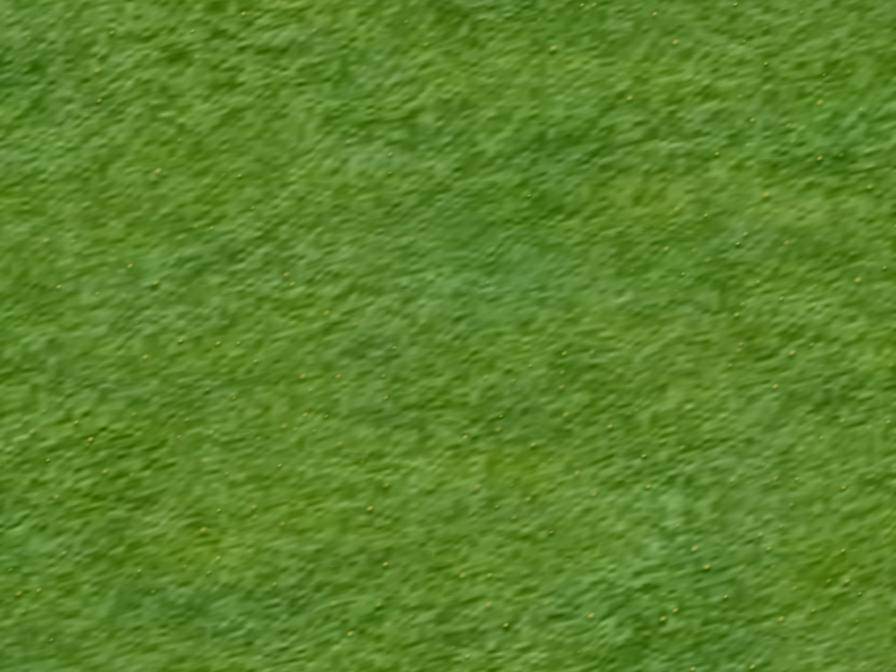
Reproduce this texture procedurally as a WebGL 1 fragment shader.

```glsl
precision highp float;
// Sunlit mown lawn seen at a shallow angle: fine slanted grain, soft patches, pale flecks.
uniform vec2 u_resolution;

#define GRASS vec3(0.358, 0.518, 0.170)
#define DRY_TINT vec3(0.045, 0.015, -0.030)
#define COOL_TINT vec3(0.010, 0.000, 0.055)
#define FLECK_COLOR vec3(0.690, 0.710, 0.330)
#define GRAIN_FREQ vec2(78.0, 150.0)
#define GRAIN_SLANT 0.28
#define GRAIN_CONTRAST 0.18
#define RELIEF 0.075
#define PATCH_CONTRAST 0.10
#define FLECK_GRID 30.0
#define FLECK_SHARE 0.20
#define FLECK_SIZE 0.0042

float hash(vec2 p) {
  return fract(sin(dot(p, vec2(127.1, 311.7))) * 43758.5453);
}

float noise(vec2 p) {
  vec2 cell = floor(p);
  vec2 f = fract(p);
  vec2 blend = f * f * (3.0 - 2.0 * f);
  float low = mix(hash(cell), hash(cell + vec2(1.0, 0.0)), blend.x);
  float high = mix(hash(cell + vec2(0.0, 1.0)), hash(cell + 1.0), blend.x);
  return mix(low, high, blend.y);
}

// Layered noise centred on zero
float fbm(vec2 p) {
  float sum = 0.0;
  float weight = 0.5;
  for (int i = 0; i < 4; i++) {
    sum += weight * (noise(p) - 0.5);
    p = mat2(0.98, 0.2, -0.2, 0.98) * p * 2.03 + 17.3;
    weight *= 0.55;
  }
  return sum;
}

// Blade tufts: two scales of flat grain, bent by a slow warp
float grain(vec2 p) {
  p.y += 0.012 * (noise(p * vec2(14.0, 22.0)) - 0.5);
  p.y -= GRAIN_SLANT * p.x;
  float fine = noise(p * GRAIN_FREQ) - 0.5;
  float tuft = noise(p * GRAIN_FREQ * 0.53 + 41.7) - 0.5;
  return 0.6 * fine + 0.55 * tuft;
}

// Scattered flecks: x is the bright spot, y the shadow just below it
vec2 flecks(vec2 p) {
  vec2 result = vec2(0.0);
  vec2 home = floor(p * FLECK_GRID);
  float edge = 0.7 / u_resolution.y;
  for (int j = -1; j <= 1; j++) {
    for (int i = -1; i <= 1; i++) {
      vec2 cell = home + vec2(float(i), float(j));
      float cluster = smoothstep(0.25, 0.85, noise(cell * 0.16 + 5.0));
      float present = step(hash(cell + 3.7), FLECK_SHARE * (0.25 + 1.2 * cluster));
      vec2 center = (cell + vec2(hash(cell + 11.3), hash(cell + 29.1))) / FLECK_GRID;
      float size = FLECK_SIZE * mix(0.55, 1.1, hash(cell + 53.9));
      float strength = present * mix(0.3, 0.95, hash(cell + 71.3));
      vec2 d = p - center;
      d.y -= GRAIN_SLANT * d.x;
      d.x *= 0.7;
      float spot = 1.0 - smoothstep(0.2 * size - edge, size + edge, length(d));
      d.y += 1.5 * size;
      float shade = 1.0 - smoothstep(0.2 * size, 1.5 * size + edge, length(d));
      result = max(result, strength * vec2(spot, shade));
    }
  }
  return result;
}

void main() {
  vec2 p = gl_FragCoord.xy / u_resolution.y;

  // Fine grain, lit from above
  float blades = grain(p);
  float relief = blades - grain(p + vec2(-0.002, 0.005));
  float roughness = 0.85 + 0.6 * noise(p * vec2(5.0, 9.0) + 8.0);
  float light = roughness * (GRAIN_CONTRAST * blades + RELIEF * relief);

  // Broad, flat patches of tone and hue
  light += PATCH_CONTRAST * fbm(p * vec2(7.0, 15.0) + 2.6);
  float dry = fbm(p * vec2(4.0, 10.0) + 31.0);
  float cool = fbm(p * vec2(9.0, 17.0) + 63.0) + 0.35 * blades;
  vec3 color = GRASS + light;
  color += DRY_TINT * dry * 1.6;
  color += COOL_TINT * cool * 1.8;

  // Sparse dark hollows
  float hollow = noise(p * vec2(30.0, 62.0) + 90.0) + 0.5 * blades;
  color -= 0.07 * smoothstep(0.80, 1.05, hollow);

  // Pale flecks with their shadows
  vec2 fleck = flecks(p);
  color -= 0.10 * fleck.y * (1.0 - fleck.x);
  color = mix(color, FLECK_COLOR, fleck.x);

  gl_FragColor = vec4(clamp(color, 0.0, 1.0), 1.0);
}
```
